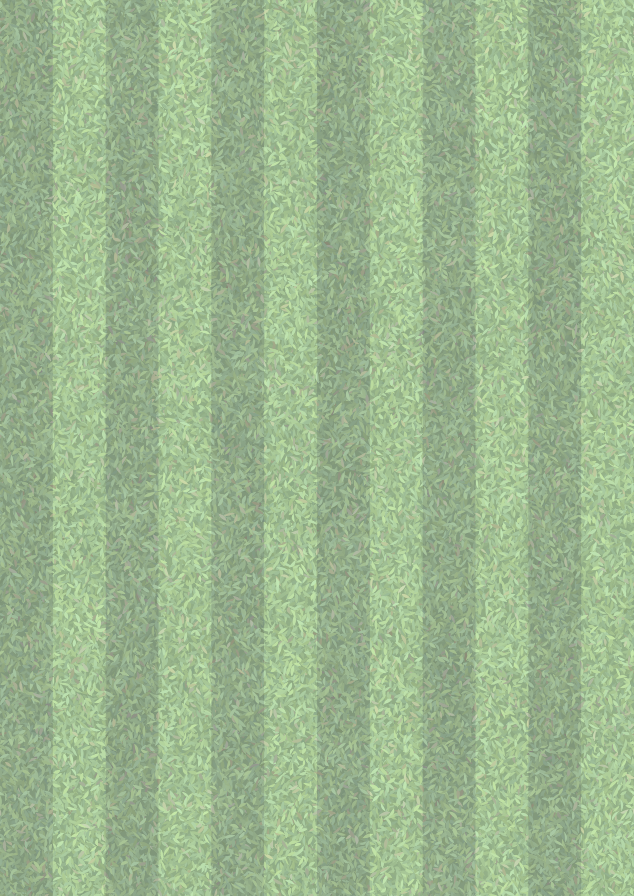
A Shadertoy shader for this texture:

```glsl
// Mown lawn: twelve vertical bands, alternately dark and light, made of short scattered grass blades.

const float TAU = 6.283185;
const float BAND_PAIRS = 6.0;              // dark + light pairs across
const vec2 BLADE_CELLS = vec2(90.0, 127.0); // blade cells across and down
const int LAYERS = 4;

const vec3 DARK_BAND = vec3(0.575, 0.675, 0.538);
const vec3 LIGHT_BAND = vec3(0.650, 0.772, 0.588);
const vec3 SHADE_TINT = vec3(0.95, 1.10, 0.75); // how light and shadow act on each channel
const vec3 COOL_TINT = vec3(-0.015, 0.0, 0.06);
const vec3 DRY_TINT = vec3(0.04, -0.04, 0.015);
const float GROUND_SHADE = -0.075;

vec3 hash3(vec2 p) {
    vec3 q = fract(p.xyx * vec3(0.1031, 0.1030, 0.0973));
    q += dot(q, q.yxz + 33.33);
    return fract((q.xxy + q.yzz) * q.zyx);
}

// Dot product of a wrapped lattice gradient with the offset to it
float latticeSlope(vec2 cell, vec2 corner, vec2 f, vec2 period) {
    float angle = TAU * hash3(mod(cell + corner, period) + 71.0).x;
    return dot(vec2(cos(angle), sin(angle)), f - corner);
}

// Gradient noise repeating once over the unit square
float wrappedNoise(vec2 uv, vec2 period) {
    vec2 p = uv * period;
    vec2 cell = floor(p), f = fract(p);
    vec2 t = f * f * f * (f * (f * 6.0 - 15.0) + 10.0);
    float low = mix(latticeSlope(cell, vec2(0, 0), f, period),
                    latticeSlope(cell, vec2(1, 0), f, period), t.x);
    float high = mix(latticeSlope(cell, vec2(0, 1), f, period),
                     latticeSlope(cell, vec2(1, 1), f, period), t.x);
    return mix(low, high, t.y);
}

// Coverage of a bent blade that tapers to both ends
float bladeMask(vec2 p, float angle, float halfLength, float halfWidth, float bend, float blur) {
    float c = cos(angle), s = sin(angle);
    vec2 q = vec2(c * p.x + s * p.y, c * p.y - s * p.x);
    float along = q.y / halfLength;
    float width = halfWidth * (1.0 - along * along);
    float dist = abs(q.x + bend * (along * along - 0.4)) - width;
    return (1.0 - smoothstep(-blur, blur, dist)) * step(abs(along), 1.0);
}

// Lay one layer of blades over a tone: x = light or shadow, y = coolness, z = dryness
vec3 layBlades(vec3 tone, vec2 uv, float layer, float blur) {
    vec2 p = uv * BLADE_CELLS + layer * vec2(0.37, 0.61);
    vec2 home = floor(p);
    float lift = mix(-0.035, 0.035, layer / float(LAYERS - 1));
    for (int j = -1; j <= 1; j++)
    for (int i = -1; i <= 1; i++) {
        vec2 cell = home + vec2(i, j);
        vec2 id = mod(cell, BLADE_CELLS) + layer * 137.0;
        vec3 place = hash3(id);
        vec3 form = hash3(id + 419.0);
        vec3 look = hash3(id + 853.0);
        vec2 center = cell + 0.5 + (place.xy - 0.5) * 0.8;
        float angle = (place.z - 0.5) * 2.7;
        float mask = bladeMask(p - center, angle, mix(0.5, 0.85, form.x),
                               mix(0.15, 0.25, form.y), (form.z - 0.5) * 0.35, blur);
        vec3 blade = vec3(lift + (look.x - 0.5) * 0.14, look.y - 0.5, step(0.93, look.z));
        tone = mix(tone, blade, mask);
    }
    return tone;
}

void mainImage(out vec4 fragColor, in vec2 fragCoord) {
    vec2 uv = fragCoord / iResolution.xy;

    // Mown bands, dark one first
    float edge = TAU * BAND_PAIRS * 0.7 / iResolution.x;
    float lightBand = smoothstep(-edge, edge, -sin(TAU * BAND_PAIRS * uv.x));
    vec3 color = mix(DARK_BAND, LIGHT_BAND, lightBand);

    // Blades, from the ground up
    float blur = 0.6 * BLADE_CELLS.x / iResolution.x;
    vec3 tone = vec3(GROUND_SHADE, 0.0, 0.0);
    for (int k = 0; k < LAYERS; k++) tone = layBlades(tone, uv, float(k), blur);

    // Soft patches of wear
    float wear = 0.018 * wrappedNoise(uv, vec2(5, 7)) + 0.022 * wrappedNoise(uv, vec2(19, 27));

    color += SHADE_TINT * (tone.x * mix(0.9, 1.1, lightBand) + wear);
    color += COOL_TINT * tone.y + DRY_TINT * tone.z;
    fragColor = vec4(clamp(color, 0.0, 1.0), 1.0);
}
```
